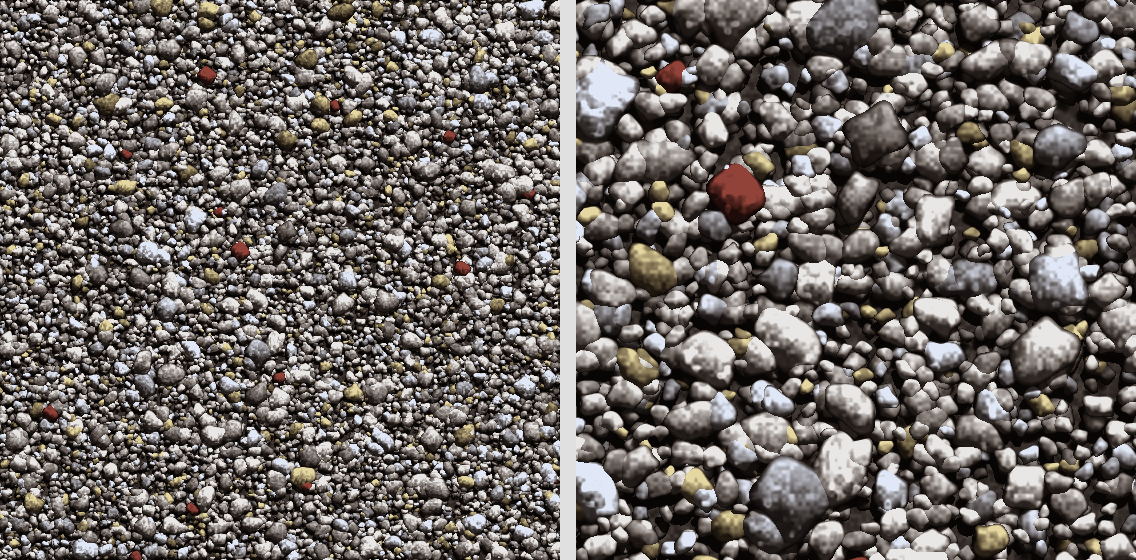
Left, the full canvas; right, a detail of the centre.
This texture is drawn by a three.js fragment shader. Its source:

```glsl
// Sunlit gravel: four grids of rounded pebbles, from large to fine, merged by height.
// Each pebble is a warped, turned, partly squared dome; low sun, a cast shadow and
// crevice darkening give the contrast, and noise gives the mottled stone surface.
#define LARGE_CELLS 25.0
#define MEDIUM_CELLS 39.0
#define SMALL_CELLS 57.0
#define FINE_CELLS 84.0
#define HEIGHT_JITTER 0.009
#define DOME 0.8
#define SUN_DIR vec2(0.32, 0.95)
#define SUN_SLOPE 0.82
#define SUN_GAIN 1.22
#define SKY_GAIN 0.15
#define CHIP_SHARE 0.014
#define SHADOW_REACH 0.0065

varying vec2 vUv;

struct Stone {
  float z;       // height above the ground
  vec3 normal;
  float edge;    // 0 at the middle, 1 at the outline
  vec2 tone;     // random lightness and hue
  float chip;    // 1 for a red brick chip
};

vec4 hash4(vec3 p) {
  vec4 q = fract(p.xyzx * vec4(0.1031, 0.1030, 0.0973, 0.1099));
  q += dot(q, q.wzxy + 33.33);
  return fract((q.xxyz + q.yzzw) * q.zywx);
}

float hash1(vec2 p) {
  vec3 q = fract(p.xyx * 0.1031);
  q += dot(q, q.yzx + 33.33);
  return fract((q.x + q.y) * q.z);
}

float noise(vec2 p) {
  vec2 i = floor(p), f = fract(p);
  f = f * f * (3.0 - 2.0 * f);
  vec2 e = vec2(1.0, 0.0);
  return mix(mix(hash1(i), hash1(i + e.xy), f.x),
             mix(hash1(i + e.yx), hash1(i + e.xx), f.x), f.y);
}

// Scatters one pebble per cell; the four nearest cells can reach the point.
void addLayer(vec2 p, float cells, float fill, inout Stone top) {
  vec2 q = p * cells + 7.0;
  vec2 corner = floor(q - 0.5);
  for (int j = 0; j < 2; j++) {
    for (int i = 0; i < 2; i++) {
      vec2 cell = corner + vec2(float(i), float(j));
      vec4 place = hash4(vec3(cell, cells));
      vec2 d = q - cell - 0.5 - 0.66 * (place.xy - 0.5);
      if (place.z > fill || dot(d, d) > 0.45) continue;

      // Size, turn and outline
      vec4 form = fract(place.yzwx * 61.7);
      float chip = step(cells, MEDIUM_CELLS + 1.0) * step(1.0 - CHIP_SHARE, form.w);
      float radius = mix(0.4, 0.61, form.x * form.x);
      vec2 axes = vec2(1.0, mix(0.62, 0.98, form.z));
      float angle = (form.y - 0.5) * 2.6;
      float c = cos(angle), s = sin(angle);
      vec2 u = vec2(c * d.x + s * d.y, c * d.y - s * d.x) / (radius * axes);
      u += (1.0 - chip) * 0.13 * sin(u.yx * 3.2 + form.zw * 40.0);
      vec2 w = u * u;
      float m = mix(w.x + w.y, sqrt(dot(w, w)), max(0.75 * place.w, chip));
      if (m >= 1.0) continue;

      // Dome height and slope
      float dome = sqrt(1.0 - m);
      float z = HEIGHT_JITTER * place.w + 0.006 * chip + DOME * dome * radius / cells;
      if (z > top.z) {
        vec2 n = DOME * u / axes;
        n = vec2(c * n.x - s * n.y, s * n.x + c * n.y);
        top = Stone(z, normalize(vec3(n, dome + 0.05)), sqrt(m),
                    vec2(form.w, fract(form.y * 7.0 + form.z * 3.0)), chip);
      }
    }
  }
}

Stone gravel(vec2 p) {
  Stone top = Stone(0.0, vec3(0.0, 0.0, 1.0), 0.5, vec2(0.1, 0.5), 0.0);
  addLayer(p, LARGE_CELLS, 0.36, top);
  addLayer(p, MEDIUM_CELLS, 0.75, top);
  addLayer(p, SMALL_CELLS, 0.88, top);
  addLayer(p, FINE_CELLS, 0.95, top);
  return top;
}

void main() {
  Stone stone = gravel(vUv);
  float blocker = gravel(vUv + SUN_DIR * SHADOW_REACH).z;
  float cover = blocker - stone.z - SHADOW_REACH * SUN_SLOPE;
  float sunlit = 1.0 - smoothstep(-0.0015, 0.0015, cover);

  // Surface: uneven facets, fine grain and dark stains
  vec2 shift = stone.tone * 60.0;
  float facet = noise(vUv * 150.0 + shift);
  float grain = noise(vUv * 420.0);
  float stain = smoothstep(0.5, 0.85, noise(vUv * 210.0 + 31.0));
  vec2 bump = vec2(facet - 0.5, stain - 0.3) + 0.5 * (grain - 0.5);
  vec3 normal = normalize(stone.normal + vec3(0.5 * bump, 0.0));
  float albedo = mix(0.5, 1.0, stone.tone.x) * (0.76 + 0.3 * grain + 0.18 * facet);
  albedo *= 1.0 - 0.4 * stain * step(0.45, stone.tone.y);

  // Light: sun, sky and crevice darkening
  float sun = max(dot(normal, normalize(vec3(SUN_DIR, SUN_SLOPE))), 0.0);
  float open = smoothstep(0.001, 0.012, stone.z);
  float rim = 1.0 - 0.7 * smoothstep(0.82, 1.0, stone.edge);
  float light = SUN_GAIN * sun * sunlit * mix(0.5, 1.0, open);
  float value = albedo * rim * (light + SKY_GAIN * (0.2 + open));

  // Colour: shadows turn brown, a few stones are bluish, olive or brick red
  vec3 color = pow(vec3(min(value, 0.9) + 0.015), vec3(1.0, 1.1, 1.16));
  vec3 tint = mix(vec3(1.0), vec3(0.96, 1.0, 1.07), step(stone.tone.y, 0.2));
  tint = mix(tint, vec3(0.98, 0.93, 0.7), step(0.91, stone.tone.y));
  tint = mix(tint, vec3(0.62, 0.29, 0.25), stone.chip);
  gl_FragColor = vec4(color * tint, 1.0);
}
```
